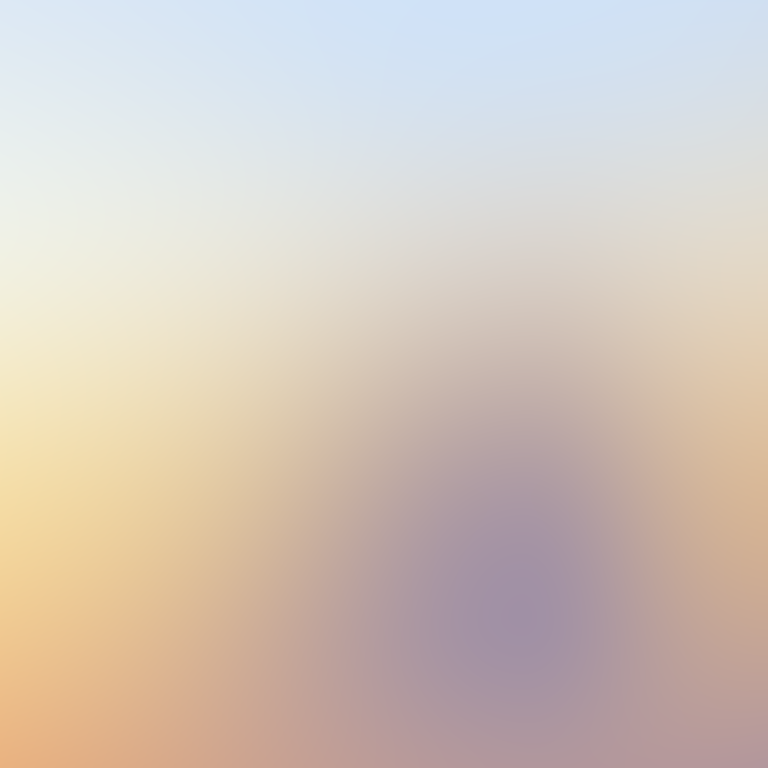
Write a Shadertoy shader that draws this background.

```glsl
// Catmull-Rom curve from b to c, steered by the neighbours a and d
vec3 curve(vec3 a, vec3 b, vec3 c, vec3 d, float t) {
    vec3 slopeIn = 0.5 * (c - a);
    vec3 slopeOut = 0.5 * (d - b);
    vec3 bend = 3.0 * (c - b) - 2.0 * slopeIn - slopeOut;
    vec3 twist = 2.0 * (b - c) + slopeIn + slopeOut;
    return b + t * (slopeIn + t * (bend + t * twist));
}

// Smooth gradient through four evenly spaced colours
vec3 gradient(vec3 ground, vec3 low, vec3 high, vec3 top, float y) {
    float s = clamp(y, 0.0, 1.0) * 3.0;
    if (s < 1.0) return curve(2.0 * ground - low, ground, low, high, s);
    if (s < 2.0) return curve(ground, low, high, top, s - 1.0);
    return curve(low, high, top, 2.0 * top - high, s - 2.0);
}

// Gaussian falloff with separate radii on each axis
float glow(vec2 p, vec2 center, vec2 radius) {
    vec2 d = (p - center) / radius;
    return exp(-dot(d, d));
}

// Gaussian with its own radius towards each side; radii are left, right, down, up
float skewedGlow(vec2 p, vec2 center, vec4 radii) {
    vec2 radius = mix(radii.xz, radii.yw, step(center, p));
    return glow(p, center, radius);
}

void mainImage(out vec4 fragColor, in vec2 fragCoord) {
    vec2 uv = fragCoord / iResolution.xy;

    // Sky gradients along the left and right sides
    vec3 leftSky = gradient(vec3(0.92, 0.70, 0.50), vec3(0.96, 0.86, 0.64),
                            vec3(0.945, 0.945, 0.89), vec3(0.87, 0.915, 0.96), uv.y);
    vec3 rightSky = gradient(vec3(0.70, 0.59, 0.61), vec3(0.855, 0.72, 0.58),
                             vec3(0.895, 0.85, 0.775), vec3(0.82, 0.87, 0.93), uv.y);
    vec3 color = mix(leftSky, rightSky, uv.x);

    // Cool light at the top
    const vec3 paleBlue = vec3(0.81, 0.89, 0.98);
    color = mix(color, paleBlue, 0.8 * glow(uv, vec2(0.62, 1.02), vec2(0.4, 0.25)));

    // Rosy haze near the ground
    const vec3 mauve = vec3(0.74, 0.60, 0.60);
    color = mix(color, mauve, 0.33 * glow(uv, vec2(0.46, 0.05), vec2(0.27, 0.28)));

    // Violet dusk shadow
    const vec3 violet = vec3(0.62, 0.56, 0.65);
    float dusk = skewedGlow(uv, vec2(0.68, 0.2), vec4(0.29, 0.2, 0.24, 0.36));
    color = mix(color, violet, 0.96 * dusk);

    fragColor = vec4(color, 1.0);
}
```
